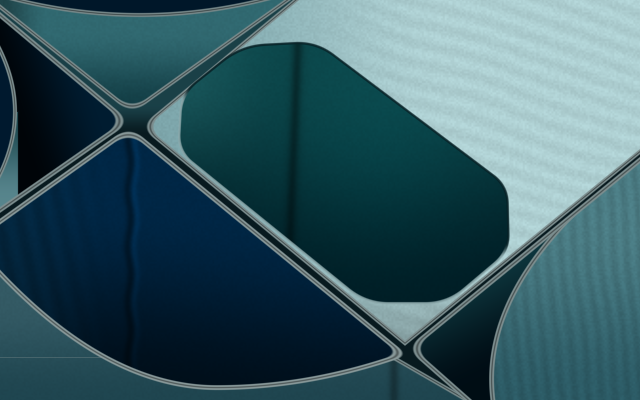
Give the GLSL for this background, as a Shadertoy shader.

```glsl
// Close view of curled card cells: a pale sheet with an eight-sided opening,
// ringed by navy and teal pockets. Each pocket is a rounded intersection of
// half planes or parabolas, shaded by gradients and outlined by a layered rim.

float hash(vec2 p) {
    vec3 q = fract(vec3(p.xyx) * 0.1031);
    q += dot(q, q.yzx + 33.33);
    return fract((q.x + q.y) * q.z);
}

float noise(vec2 p) {
    vec2 i = floor(p), f = fract(p);
    f = f * f * (3.0 - 2.0 * f);
    return mix(mix(hash(i), hash(i + vec2(1, 0)), f.x),
               mix(hash(i + vec2(0, 1)), hash(i + vec2(1, 1)), f.x), f.y);
}

// Signed distance to the line a-b, negative on its left.
float side(vec2 p, vec2 a, vec2 b) {
    return dot(p - a, normalize(vec2(b.y - a.y, a.x - b.x)));
}

float smoothMax(float a, float b, float k) {
    float h = max(k - abs(a - b), 0.0) / k;
    return max(a, b) + h * h * k * 0.25;
}

// Rounded wedge with its tip at b, travelling a to b to c.
float wedge(vec2 p, vec2 a, vec2 b, vec2 c) {
    return smoothMax(side(p, a, b), side(p, b, c), 0.045);
}

// Approximate distance to v = v0 + k (u - u0)^2, positive above it.
float parabola(float u, float v, float u0, float v0, float k) {
    float t = u - u0;
    return (v - v0 - k * t * t) / sqrt(1.0 + 4.0 * k * k * t * t);
}

float cover(float d) {
    float px = 0.8 / iResolution.y;
    return 1.0 - smoothstep(-px, px, d);
}

// Two pale layers of card around a dark core.
vec3 rim(vec3 col, float d, float width, float light) {
    vec3 card = mix(vec3(0.31, 0.39, 0.40), vec3(0.60, 0.66, 0.66), light);
    card *= 0.62 + 0.38 * smoothstep(0.0, width * 0.55, abs(d));
    return mix(col, card, cover(abs(d) - width));
}

void mainImage(out vec4 fragColor, in vec2 fragCoord) {
    vec2 p = fragCoord / iResolution.y;
    float x = p.x, y = p.y;
    float grain = noise(p * 210.0) - 0.5;
    vec3 col = mix(vec3(0.03, 0.10, 0.12), vec3(0.10, 0.25, 0.28), smoothstep(0.66, 0.74, y));

    // Pale sheet with soft ripples
    float sheet = max(wedge(p, vec2(0.74, 1.0), vec2(0.358, 0.683), vec2(1.0125, 0.142)),
                      side(p, vec2(1.0125, 0.142), vec2(1.6, 0.621)));
    float ripple = sin((y + 0.32 * x) * 125.0 + 3.0 * noise(p * 5.0));
    vec3 pale = mix(vec3(0.49, 0.65, 0.67), vec3(0.68, 0.81, 0.82), smoothstep(0.4, 1.15, x));
    pale *= 1.0 + 0.028 * ripple * smoothstep(0.75, 1.05, x) + 0.06 * grain;
    pale *= mix(0.80, 1.0, smoothstep(0.15, 0.34, y));
    col = mix(col, pale, cover(sheet));
    col = rim(col, sheet, 0.005, 0.6);

    // Eight-sided opening
    vec2 corners[8] = vec2[8](vec2(0.604, 0.885), vec2(0.454, 0.765), vec2(0.446, 0.622),
        vec2(0.915, 0.242), vec2(1.118, 0.242), vec2(1.272, 0.372), vec2(1.268, 0.535),
        vec2(0.79, 0.895));
    float hole = -1.0;
    for (int i = 0; i < 8; i++)
        hole = smoothMax(hole, side(p, corners[i], corners[(i + 1) % 8]), 0.035);
    float fold = x - 0.745 + 0.04 * (0.9 - y);
    vec3 inside = mix(vec3(0.0, 0.11, 0.14), vec3(0.045, 0.27, 0.285), smoothstep(0.25, 0.9, y));
    inside += vec3(0.05, 0.07, 0.07) * smoothstep(0.72, 0.45, x) * smoothstep(0.5, 0.8, y);
    inside += vec3(0.0, 0.05, 0.05) * exp(-14.0 * dot(p - vec2(0.95, 0.6), p - vec2(0.95, 0.6)));
    inside *= 1.0 - 0.32 * exp(-pow(fold / 0.012, 2.0));
    inside *= mix(0.85, 1.0, smoothstep(-0.02, 0.04, abs(fold))) + 0.05 * grain;
    col = mix(col, inside, cover(hole));
    float upperEdge = smoothstep(-0.02, 0.02, side(p, vec2(1.27, 0.37), vec2(0.45, 0.77)));
    vec3 lip = mix(vec3(0.02, 0.12, 0.14), vec3(0.55, 0.66, 0.67), 1.0 - upperEdge);
    col = mix(col, lip, 0.85 * cover(abs(hole) - 0.0028));

    // Upper teal pocket with a navy pocket curling over it
    float top = wedge(p, vec2(0.0, 0.983), vec2(0.329, 0.721), vec2(0.719, 1.0));
    float curl = -parabola(x, y, 0.35, 0.9625, 0.4);
    vec3 teal = mix(vec3(0.07, 0.24, 0.27), vec3(0.19, 0.41, 0.44), smoothstep(0.72, 0.93, y));
    teal *= 1.0 - 0.35 * smoothstep(0.12, 0.0, x) + 0.05 * grain;
    teal = mix(teal, vec3(0.0, 0.09, 0.16), cover(curl));
    col = mix(col, rim(teal, curl, 0.005, 0.5), cover(top));
    col = rim(col, top, 0.005, 0.55);

    // Left navy pocket with a curved sheet at the border
    float left = wedge(p, vec2(0.0, 0.475), vec2(0.317, 0.696), vec2(0.0, 0.9625));
    float bow = parabola(y, x, 0.72, 0.0375, -1.56);
    vec3 dark = mix(vec3(0.0, 0.015, 0.03), vec3(0.0, 0.11, 0.19), smoothstep(0.03, 0.27, x + 0.35 * (y - 0.7)));
    vec3 strip = mix(vec3(0.34, 0.52, 0.55), vec3(0.13, 0.30, 0.33), smoothstep(0.5, 0.7, y));
    dark = mix(dark, strip, cover(max(x - 0.045, y - 0.72)));
    dark = mix(dark, vec3(0.0, 0.10, 0.18), cover(bow));
    col = mix(col, rim(dark, bow, 0.005, 0.6), cover(left));
    col = rim(col, left, 0.006, 0.6);

    // Front wall and the large navy pocket behind its curved edge
    float bend = -parabola(x, y, 0.542, 0.031, x < 0.542 ? 0.974 : 0.381);
    float frontSide = side(p, vec2(1.167, 0.0), vec2(0.985, 0.105));
    vec3 front = mix(vec3(0.12, 0.27, 0.31), vec3(0.20, 0.35, 0.39), smoothstep(0.0, 0.25, y));
    front *= 1.0 - 0.3 * exp(-pow((x - 0.985) / 0.012, 2.0)) + 0.04 * grain;
    float wall = max(max(frontSide, -bend), side(p, vec2(0.0, 0.445), vec2(-0.1, 0.38)) - 2.0);
    col = mix(col, front, cover(max(wall, y - 0.34)));
    col = rim(col, max(frontSide, y - 0.106), 0.005 * step(0.96, x) * step(y, 0.115), 0.5);

    float blue = smoothMax(wedge(p, vec2(0.983, 0.135), vec2(0.323, 0.677), vec2(0.0, 0.446)), bend, 0.03);
    float crease = x - 0.323 - 0.004 * sin(y * 45.0);
    vec3 navy = mix(vec3(0.0, 0.055, 0.10), vec3(0.0, 0.15, 0.27), smoothstep(0.06, 0.55, y + 0.12 * x));
    navy = mix(navy, vec3(0.02, 0.15, 0.23), 0.6 * smoothstep(0.3, 0.0, x));
    navy *= 1.0 - 0.35 * exp(-pow(crease / 0.010, 2.0)) + 0.25 * exp(-pow((crease - 0.016) / 0.008, 2.0));
    navy *= 1.0 + 0.08 * sin(x * 120.0 + y * 25.0) * smoothstep(0.32, 0.1, x) + 0.06 * grain;
    col = mix(col, navy, cover(blue));
    col = rim(col, blue, 0.006, 0.75);

    // Right pocket and its ribbed, bowed wall
    float right = wedge(p, vec2(1.6, 0.6), vec2(1.025, 0.129), vec2(1.171, 0.0));
    float bowed = -parabola(y, x, 0.052, 1.229, 1.2);
    vec3 deep = mix(vec3(0.0, 0.05, 0.08), vec3(0.06, 0.24, 0.27), smoothstep(0.0, 0.35, y - 0.5 * (x - 1.1)));
    vec3 ribbed = mix(vec3(0.17, 0.35, 0.39), vec3(0.29, 0.48, 0.51), smoothstep(0.0, 0.45, y));
    ribbed *= 1.0 + 0.05 * sin((x + 0.10 * y) * 190.0 + 2.0 * noise(p * 6.0)) + 0.07 * grain;
    deep = mix(deep, ribbed, cover(bowed));
    col = mix(col, rim(deep, bowed, 0.006, 0.6), cover(right));
    col = rim(col, right, 0.006, 0.6);

    fragColor = vec4(clamp(col, 0.0, 1.0), 1.0);
}
```
